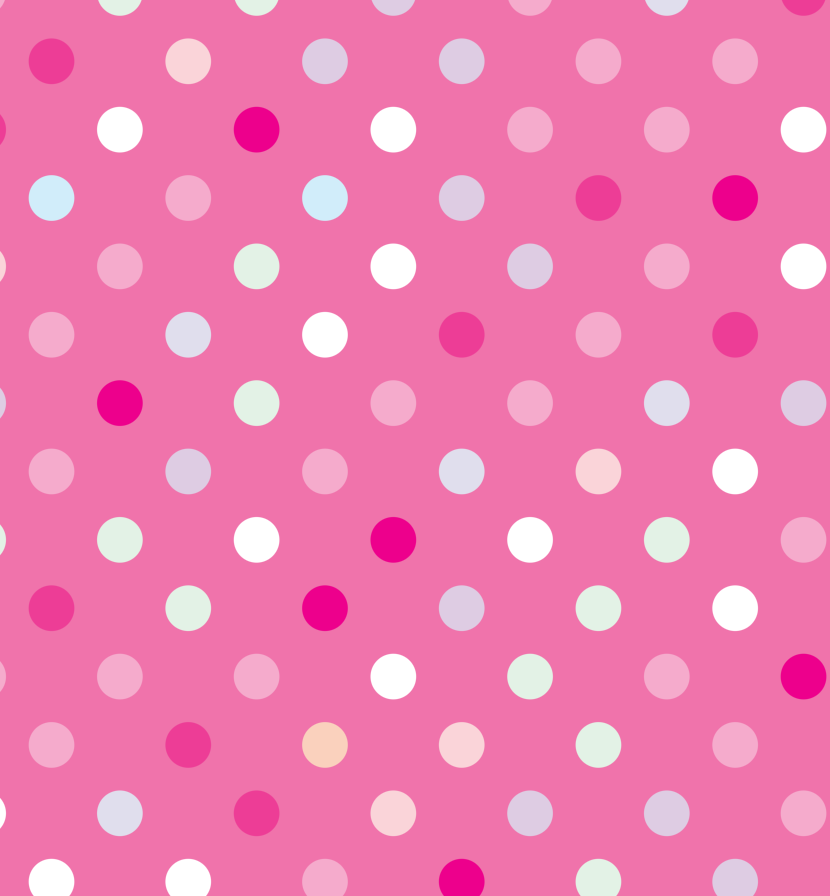
Reproduce this pattern procedurally as a Shadertoy shader.

```glsl
// Confetti polka dots: flat round dots on pink, in a diagonal lattice where every
// second row shifts by half a step. A cubic permutation modulo a prime shuffles
// the dot colours while keeping an exact share for each one.

// Bijective shuffle of 0..100: cubing is one-to-one modulo 101.
int shuffledRank(ivec2 cell) {
    int n = 37 * (cell.x + 7 * cell.y) + 5;
    n = (n % 101 + 101) % 101;
    return (n * n * n) % 101;
}

// Each colour owns a band of ranks as wide as its share.
vec3 dotColor(int rank) {
    if (rank < 26) return vec3(0.96, 0.67, 0.80);  // pale pink
    if (rank < 40) return vec3(1.0);               // white
    if (rank < 55) return vec3(0.87, 0.80, 0.89);  // lavender
    if (rank < 68) return vec3(0.89, 0.95, 0.90);  // mint
    if (rank < 79) return vec3(0.93, 0.24, 0.59);  // rose
    if (rank < 88) return vec3(0.93, 0.00, 0.55);  // magenta
    if (rank < 93) return vec3(0.88, 0.87, 0.93);  // blue lavender
    if (rank < 98) return vec3(0.98, 0.83, 0.85);  // blush
    if (rank < 100) return vec3(0.82, 0.93, 0.98); // sky
    return vec3(0.98, 0.82, 0.74);                 // peach
}

void mainImage(out vec4 fragColor, in vec2 fragCoord) {
    // Lattice space: one unit per row, counted down from the top left.
    vec2 fromTop = vec2(fragCoord.x, iResolution.y - fragCoord.y) / iResolution.y;
    vec2 p = (fromTop + vec2(0.0188, 0.0079)) / 0.0763;
    float pixel = 1.0 / (0.0763 * iResolution.y);

    // Nearest dot in the staggered rows.
    float row = floor(p.y + 0.5);
    float shift = mod(row, 2.0);
    float column = floor((p.x - shift) * 0.5 + 0.5);
    vec2 center = vec2(2.0 * column + shift, row);

    // Flat disc with a smooth edge.
    float edge = length(p - center) - 0.334;
    float cover = 1.0 - smoothstep(-0.75 * pixel, 0.75 * pixel, edge);
    vec3 ink = dotColor(shuffledRank(ivec2(int(column), int(row))));

    fragColor = vec4(mix(vec3(0.94, 0.45, 0.67), ink, cover), 1.0);
}
```
